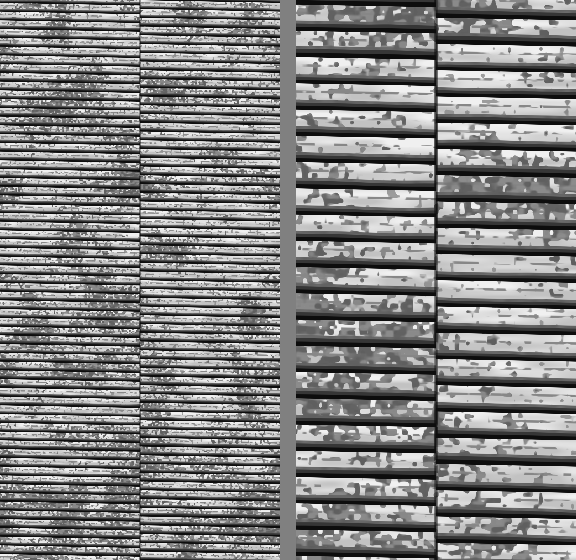
Left, the full canvas; right, a detail of the centre.
Write a Shadertoy shader that draws this texture.

```glsl
const float ROWS = 64.0;          // slats down the canvas
const float TILT = 0.6;           // drop from joint to joint, in slats
const float GAP = 0.14;           // black gap, share of a slat
const float LIP = 0.26;           // end of the charcoal lip
const float SHADOW = 0.37;        // end of the grey shadow
const float GROOVE = 0.68;        // height of the dotted groove
const float JOINT_X = 0.5;        // place of the joint
const float JOINT_WIDTH = 0.004;
const float WEAR_LEVEL = 0.63;    // higher leaves less wear
const float WEAR_GRAIN = 0.55;    // raggedness of the wear
const vec2 CLOUD_CELLS = vec2(9.0, 18.0);
const vec2 GRAIN_CELLS = vec2(160.0, 320.0);
const vec2 FLECK_CELLS = vec2(128.0, 384.0);
const vec2 STREAK_CELLS = vec2(24.0, 256.0);
const vec3 BLACK = vec3(0.05);
const vec3 CHARCOAL = vec3(0.21);
const vec3 WORN = vec3(0.36);
const vec3 GREY = vec3(0.53);
const vec3 SILVER = vec3(0.76);
const vec3 WHITE = vec3(0.94);

float hash(vec2 p) {
    vec3 q = fract(vec3(p.xyx) * 0.1031);
    q += dot(q, q.yzx + 33.33);
    return fract((q.x + q.y) * q.z);
}

// Value noise that wraps after the given number of cells
float noise(vec2 uv, vec2 cells) {
    vec2 p = uv * cells;
    vec2 i = floor(p);
    vec2 f = fract(p);
    f = f * f * (3.0 - 2.0 * f);
    vec2 a = mod(i, cells);
    vec2 b = mod(i + 1.0, cells);
    return mix(mix(hash(a), hash(vec2(b.x, a.y)), f.x),
               mix(hash(vec2(a.x, b.y)), hash(b), f.x), f.y);
}

float clouds(vec2 uv) {
    float sum = 0.0;
    float weight = 0.5;
    vec2 cells = CLOUD_CELLS;
    for (int i = 0; i < 4; i++) {
        sum += weight * noise(uv, cells);
        weight *= 0.5;
        cells *= 2.0;
    }
    return sum / 0.9375;
}

void mainImage(out vec4 fragColor, in vec2 fragCoord) {
    vec2 uv = fragCoord / iResolution.xy;
    float soft = 0.4 * ROWS / iResolution.y;

    // Sloping slats, unbroken across the side edges, offset at the joint
    float across = fract(uv.x - JOINT_X);
    float down = uv.y * ROWS + TILT * across;
    float t = fract(down);
    float row = mod(floor(down), ROWS);
    float tone = hash(vec2(row, 17.0));
    float depth = hash(vec2(row, 51.0)) - 0.5;

    // Noise layers
    float grain = noise(uv, GRAIN_CELLS);
    float fleck = noise(uv, FLECK_CELLS);
    float streak = noise(uv, STREAK_CELLS);
    float cloud = clouds(uv);

    // Bright face with a lighter upper half and a dotted groove
    float upper = smoothstep(GROOVE - 0.12, GROOVE + 0.12, t);
    float light = 0.5 * upper + 1.1 * (streak - 0.3) + 0.3 * (tone - 0.5);
    vec3 color = mix(SILVER, WHITE, clamp(light, 0.0, 1.0));
    float groove = 1.0 - smoothstep(0.03, 0.03 + 2.0 * soft, abs(t - GROOVE));
    color = mix(color, GREY, groove * smoothstep(0.4, 0.6, fleck));

    // Flecks and ragged wear
    color = mix(color, GREY, 0.8 * smoothstep(0.76, 0.84, grain));
    float wear = cloud + WEAR_GRAIN * (grain - 0.5);
    float worn = smoothstep(WEAR_LEVEL - 0.03, WEAR_LEVEL + 0.03, wear);
    color = mix(color, mix(WORN, GREY, smoothstep(0.3, 0.7, fleck)), 0.95 * worn);

    // Shadow, lip and black gap, with depth varying along each slat
    float shift = 0.1 * depth + 0.12 * (cloud - 0.5);
    float shadowTop = SHADOW + shift;
    float lipTop = LIP + shift;
    float gapTop = GAP + 0.5 * shift;
    vec3 shade = mix(CHARCOAL, mix(WORN, GREY, 0.4 * fleck), smoothstep(lipTop - soft, lipTop + soft, t));
    color = mix(shade, color, smoothstep(shadowTop - soft, shadowTop + soft, t));
    float lit = smoothstep(gapTop - soft, gapTop + soft, t) * (1.0 - smoothstep(1.0 - soft, 1.0, t));
    color = mix(BLACK, color, lit);

    // Broken dark joint
    float joint = min(across, 1.0 - across);
    float edge = 0.5 / iResolution.x;
    float line = 1.0 - smoothstep(0.5 * JOINT_WIDTH - edge, 0.5 * JOINT_WIDTH + edge, joint);
    color = mix(color, BLACK, line * mix(0.5, 0.95, tone));

    fragColor = vec4(color, 1.0);
}
```
